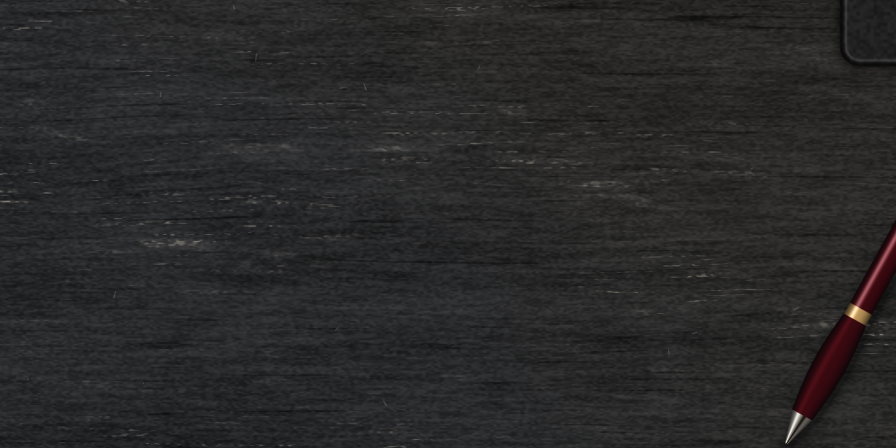
Write a Shadertoy shader that draws this texture.

```glsl
// Dark stained wood with fine horizontal grain and pale worn hairlines; a dark
// red pen and the corner of a black leather case lie at the right edge.
// Grain is row-shifted strand noise on a warped plane; objects are distance shapes.

float hash(vec2 p) {
    return fract(sin(dot(p, vec2(12.9898, 78.233))) * 43758.5453);
}

float noise(vec2 p) {
    vec2 i = floor(p), f = fract(p);
    f = f * f * (3.0 - 2.0 * f);
    return mix(mix(hash(i), hash(i + vec2(1, 0)), f.x),
               mix(hash(i + vec2(0, 1)), hash(i + vec2(1, 1)), f.x), f.y);
}

// Noise along one row, shifted at random so that rows do not line up
float rowNoise(float x, float row) {
    x += 7.0 * hash(vec2(row, 9.0));
    float i = floor(x);
    return mix(hash(vec2(i, row)), hash(vec2(i + 1.0, row)), smoothstep(0.0, 1.0, x - i));
}

float strand(vec2 p) {
    float row = floor(p.y);
    return mix(rowNoise(p.x, row), rowNoise(p.x, row + 1.0), smoothstep(0.0, 1.0, p.y - row));
}

float cover(float d) {
    float soft = 0.8 / iResolution.y;
    return 1.0 - smoothstep(-soft, soft, d);
}

float segment(vec2 p, vec2 a, vec2 b) {
    vec2 ab = b - a;
    return length(p - a - ab * clamp(dot(p - a, ab) / dot(ab, ab), 0.0, 1.0));
}

vec3 wood(vec2 p) {
    vec2 g = p + vec2(0.0, 0.030 * noise(p * vec2(1.6, 3.0)) + 0.004 * noise(p * vec2(7.0, 9.0)));

    // Broad bands, fibres and fine grit
    float tone = 0.160;
    tone += 0.032 * (noise(g * vec2(1.1, 9.0)) - 0.5);
    tone += 0.022 * (noise(p * vec2(3.0, 4.0) + 31.0) - 0.5);
    tone += 0.030 * (strand(g * vec2(4.0, 55.0) + 7.0) - 0.5);
    tone += 0.050 * (strand(g * vec2(14.0, 170.0)) - 0.5);
    tone += 0.070 * (strand(p * vec2(120.0, 256.0) + 3.0) - 0.5);
    tone -= 0.045 * smoothstep(0.80, 0.97, strand(g * vec2(5.0, 120.0) + 19.0));

    // Small dark knots
    for (float i = 0.0; i < 5.0; i++) {
        vec2 c = vec2(0.25 + 0.3 * i, 0.35 + 0.3 * hash(vec2(i, 4.0)));
        vec2 q = (p - c) * vec2(20.0, 32.0);
        tone -= 0.035 * exp(-dot(q, q)) * noise(p * 60.0);
    }

    // Cool stain at the lower left, warmer at the upper right
    float warmth = smoothstep(0.7, 2.4, p.x + p.y + 0.6 * (noise(p * 3.0) - 0.5));
    vec3 col = max(tone, 0.06) * mix(vec3(0.98, 1.0, 1.05), vec3(1.02, 1.0, 0.97), warmth);

    // Pale hairlines and dotted flecks, denser in worn patches
    float worn = smoothstep(0.35, 0.80, noise(g * vec2(2.0, 8.0) + 50.0) + 0.2 * (p.y - 0.5));
    float contour = abs(noise(g * vec2(2.5, 34.0) + 70.0) - 0.5);
    float hairline = 1.0 - smoothstep(0.0, 0.07, contour);
    hairline *= smoothstep(0.50, 0.85, strand(g * vec2(9.0, 40.0) + 11.0));
    float streak = smoothstep(0.66, 0.95, strand(g * vec2(7.0, 200.0) + 23.0));
    float dash = smoothstep(0.40, 0.95, strand(p * vec2(110.0, 256.0) + 90.0));
    float fleck = hairline * (0.25 + 0.75 * dash) + 0.85 * streak * dash;
    col += vec3(0.28, 0.265, 0.235) * fleck * (0.20 + 0.80 * worn);

    // Stray specks and short scratches
    for (float i = 0.0; i < 14.0; i++) {
        vec2 a = vec2(2.0 * hash(vec2(i, 1.0)), hash(vec2(i, 2.0)));
        float turn = 6.28 * hash(vec2(i, 3.0));
        float size = 0.014 * hash(vec2(i, 5.0));
        float d = segment(p, a, a + (size + 0.001) * vec2(cos(turn), sin(turn)));
        col += 0.16 * cover(d - 0.001);
    }
    return col;
}

void addCase(inout vec3 col, vec2 p) {
    vec2 q = abs(p - vec2(2.075, 1.052)) - 0.155;
    float d = length(max(q, 0.0)) + min(max(q.x, q.y), 0.0) - 0.045;
    col *= 1.0 - 0.5 * exp(-max(d, 0.0) * 90.0);
    vec3 leather = vec3(0.125 + 0.06 * (noise(p * 130.0) - 0.5));
    leather += 0.10 * exp(-pow((d + 0.013) * 300.0, 2.0));
    leather *= mix(0.35, 1.0, smoothstep(0.003, 0.014, -d));
    col = mix(col, leather, cover(d));
}

void addPen(inout vec3 col, vec2 p) {
    vec2 axis = normalize(vec2(0.485, 0.875));
    vec2 q = p - vec2(1.755, 0.010);
    float along = dot(q, axis);
    float across = dot(q, vec2(axis.y, -axis.x));

    // Tapered tip, swelling grip, straight barrel
    float radius = mix(0.004, 0.026, clamp(along / 0.075, 0.0, 1.0));
    float swell = clamp((along - 0.075) / 0.245, 0.0, 1.0);
    radius += 0.010 * sin(3.1416 * swell) + 0.002 * swell;
    float d = max(abs(across) - radius, -along);
    float t = across / radius;

    float shade = max(1.0 - t * t, 0.0);
    float gleam = exp(-pow((t + 0.35) * 5.0, 2.0));
    vec3 grip = vec3(0.05, 0.02, 0.03) + vec3(0.17, 0.015, 0.03) * shade + vec3(0.10, 0.02, 0.03) * gleam;
    vec3 barrel = vec3(0.06, 0.02, 0.03) + vec3(0.17, 0.01, 0.03) * shade + vec3(0.45, 0.33, 0.33) * gleam;
    vec3 silver = vec3(0.62, 0.60, 0.57) * (0.25 + 0.6 * shade)
                + 0.45 * gleam - 0.40 * exp(-pow((t - 0.25) * 5.0, 2.0));
    vec3 gold = vec3(0.72, 0.57, 0.34) * (0.3 + 0.7 * shade) + 0.4 * gleam;

    vec3 pen = mix(silver, grip, cover(0.073 - along));
    pen = mix(pen, gold, cover(0.316 - along));
    pen = mix(pen, barrel, cover(0.344 - along));

    float shadow = max(abs(across - 0.010) - radius, -along);
    col *= 1.0 - 0.45 * exp(-max(shadow, 0.0) * 90.0);
    col = mix(col, pen, cover(d));
}

void mainImage(out vec4 fragColor, in vec2 fragCoord) {
    vec2 p = fragCoord / iResolution.y;
    vec3 col = wood(p);
    addCase(col, p);
    addPen(col, p);
    fragColor = vec4(clamp(col, 0.0, 1.0), 1.0);
}
```
